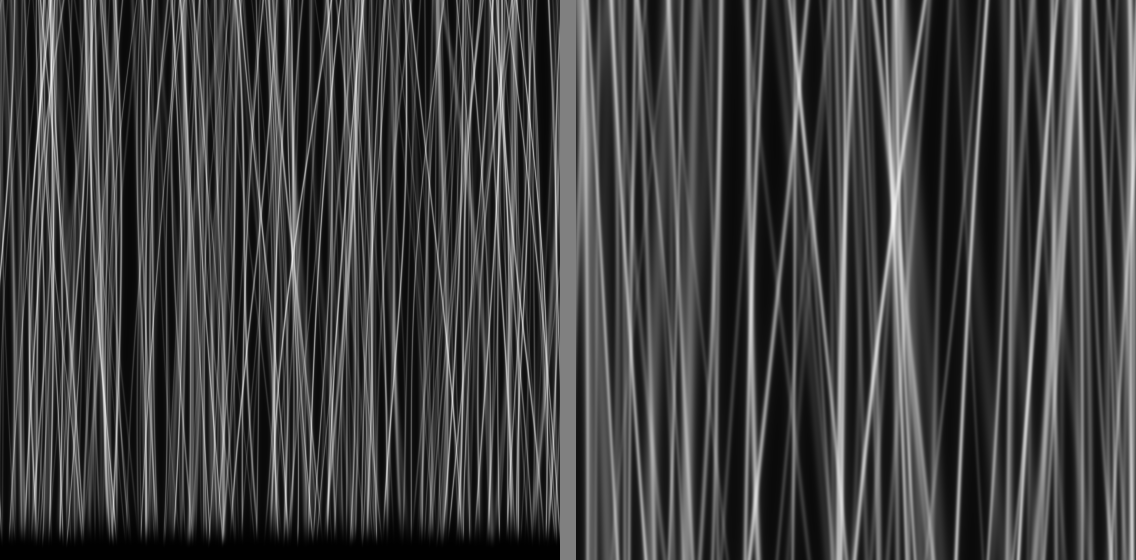
Left, the full canvas; right, a detail of the centre.
A WebGL 2 fragment shader for this pattern:

```glsl
#version 300 es
precision highp float;

#define STRANDS 330
#define MARGIN 0.08
#define LEAN 0.13
#define BEND 0.07
#define SWAY 0.012
#define TUFT_FREQ 18.0
#define TUFT_PULL 0.035
#define CORE_WIDTH 0.00135
#define HALO_WIDTH 0.0055
#define HALO_LIGHT 0.07
#define BACKDROP 0.033
#define ROOT_LINE 0.018

uniform vec2 u_resolution;
out vec4 fragColor;

vec4 hash4(float n) {
    vec4 p = fract(n * vec4(0.1031, 0.1030, 0.0973, 0.1099));
    p += dot(p, p.wzxy + 33.33);
    return fract((p.xxyz + p.yzzw) * p.zywx);
}

// One-dimensional gradient noise, roughly -0.5 to 0.5
float gradientNoise(float x) {
    float cell = floor(x);
    float t = x - cell;
    float left = (hash4(cell + 411.0).x * 2.0 - 1.0) * t;
    float right = (hash4(cell + 412.0).x * 2.0 - 1.0) * (t - 1.0);
    return mix(left, right, t * t * t * (t * (t * 6.0 - 15.0) + 10.0));
}

// Horizontal position of a strand at height y
float strandPath(float root, float y, vec4 shape, float phase) {
    float tuft = TUFT_PULL * gradientNoise(root * TUFT_FREQ);
    float lean = LEAN * (shape.x - 0.5) * y;
    float bend = BEND * (shape.y - 0.5) * y * y;
    float sway = SWAY * sin(y * (2.0 + 3.0 * shape.z) + phase);
    return root + tuft + lean + bend + sway;
}

// Bell profile widened to the pixel size, keeping its total light
float softLine(float d, float width, float pixel) {
    float smoothed = sqrt(width * width + 0.15 * pixel * pixel);
    float r = d / smoothed;
    return exp(-r * r) * width / smoothed;
}

void main() {
    vec2 uv = gl_FragCoord.xy / u_resolution;
    float pixel = 1.0 / u_resolution.x;
    float darkness = 1.0 - BACKDROP * smoothstep(0.0, 0.12, uv.y);

    // Screen-blend every strand over the dark backdrop
    for (int i = 0; i < STRANDS; i++) {
        float id = float(i);
        vec4 shape = hash4(id + 17.0);
        vec4 look = hash4(id + 903.0);

        float root = mix(-MARGIN, 1.0 + MARGIN, (id + 2.0 * look.x) / float(STRANDS));
        float d = uv.x - strandPath(root, uv.y, shape, 6.2832 * shape.w);
        if (abs(d) > 4.0 * HALO_WIDTH) continue;

        // A few strands are out of focus: wider and dimmer
        float blur = smoothstep(0.75, 1.0, look.y);
        float width = CORE_WIDTH * mix(0.8 + 0.4 * look.w, 3.2, blur);
        float light = mix(0.14, 0.68, look.z * look.z) * mix(1.0, 0.4, blur);

        // Uneven sheen along the length, fading out at the root
        light *= 0.9 + 0.5 * gradientNoise(uv.y * 3.0 + id * 7.31);
        float rootStart = ROOT_LINE + 0.012 * shape.w;
        light *= smoothstep(rootStart, rootStart + 0.03 + 0.09 * look.w, uv.y);

        float glow = softLine(d, width, pixel) + HALO_LIGHT * softLine(d, HALO_WIDTH, pixel);
        darkness *= 1.0 - min(light * glow, 1.0);
    }

    fragColor = vec4(vec3(1.0 - darkness), 1.0);
}
```
